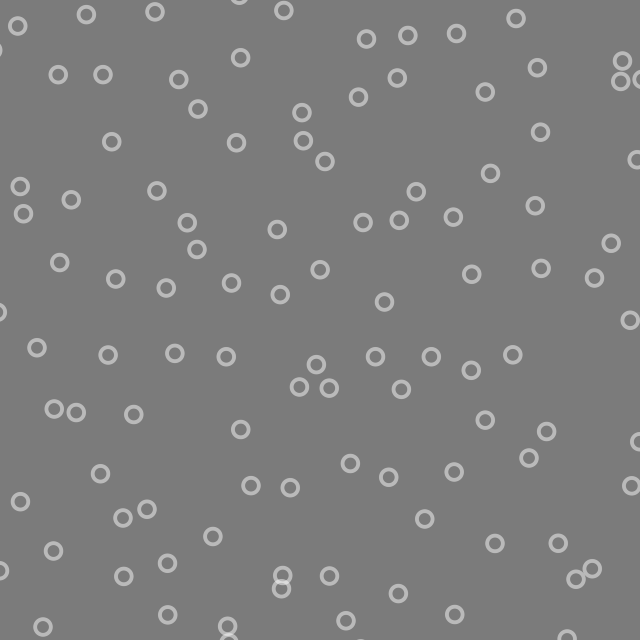
Give the GLSL for this pattern, as a three.js fragment shader.

```glsl
// Small translucent pale rings scattered over a flat grey ground.
// Each cell of a 10 by 10 grid holds one fully jittered ring; neighbouring
// cells are blended in turn, so overlapping rings grow brighter.
varying vec2 vUv;

vec2 hash2(vec2 cell) {
  vec2 p = vec2(dot(cell, vec2(127.1, 311.7)), dot(cell, vec2(269.5, 183.3)));
  return fract(sin(p) * 43758.5453);
}

// Coverage of a ring around the origin, with a soft edge
float ring(vec2 p) {
  float band = abs(length(p) - 0.0122);
  return 1.0 - smoothstep(0.002, 0.004, band);
}

void main() {
  const float cells = 10.0;
  vec2 home = floor(vUv * cells);
  vec3 color = vec3(0.482);

  // Blend the rings of this cell and its eight neighbours
  for (int y = -1; y <= 1; y++) {
    for (int x = -1; x <= 1; x++) {
      vec2 cell = home + vec2(float(x), float(y));
      vec2 center = (cell + hash2(cell + 17.0)) / cells;
      color = mix(color, vec3(1.0), 0.48 * ring(vUv - center));
    }
  }

  gl_FragColor = vec4(color, 1.0);
}
```
